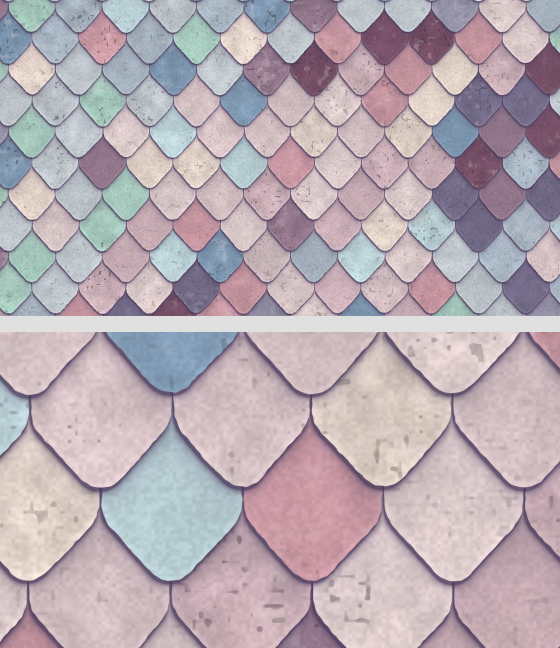
Top, the full canvas; bottom, a detail of the centre.
A Shadertoy shader for this pattern:

```glsl
// Overlapping rows of rounded, pointed clay shingles in faded pastel glazes.
// Rows are painted bottom to top: each drops a shadow, then covers the row below.
// Broad soft regions steer the hashed glaze of each tile; noise adds pits and stains.

#define TILES_HIGH 6.72              // canvas height in tile widths
#define ROW_STEP 0.664               // distance between rows
#define ORIGIN vec2(0.181, 0.06)     // tip of the first tile
#define TIP_RADIUS 0.20
#define SIDE_RADIUS 0.07
#define HALF_GAP 0.008
#define ROUGHNESS 0.010
#define SHADOW_OFFSET vec2(0.008, 0.022)
#define SHADOW_COLOR vec3(0.29, 0.23, 0.36)
#define OCHRE vec3(0.91, 0.77, 0.59)
#define WEAR 0.22

const vec3 COOL[7] = vec3[7](
    vec3(0.65, 0.79, 0.74), vec3(0.73, 0.82, 0.84), vec3(0.75, 0.78, 0.80),
    vec3(0.66, 0.71, 0.76), vec3(0.58, 0.57, 0.65), vec3(0.50, 0.60, 0.70),
    vec3(0.45, 0.42, 0.53));
const vec3 WARM[7] = vec3[7](
    vec3(0.88, 0.82, 0.78), vec3(0.85, 0.78, 0.78), vec3(0.83, 0.75, 0.76),
    vec3(0.79, 0.68, 0.71), vec3(0.78, 0.59, 0.63), vec3(0.58, 0.47, 0.55),
    vec3(0.46, 0.31, 0.40));

float hash(vec2 p) {
    vec3 q = fract(vec3(p.xyx) * 0.1031);
    q += dot(q, q.yzx + 33.33);
    return fract((q.x + q.y) * q.z);
}

float noise(vec2 p) {
    vec2 i = floor(p), f = fract(p);
    f = f * f * (3.0 - 2.0 * f);
    return mix(mix(hash(i), hash(i + vec2(1, 0)), f.x),
               mix(hash(i + vec2(0, 1)), hash(i + 1.0), f.x), f.y);
}

float fbm(vec2 p) {
    float sum = 0.0, gain = 0.5;
    for (int i = 0; i < 4; i++, gain *= 0.5) {
        sum += gain * noise(p);
        p = p * 2.03 + 17.1;
    }
    return sum;
}

float smoothMax(float a, float b, float k) {
    float h = max(k - abs(a - b), 0.0) / k;
    return max(a, b) + h * h * k * 0.25;
}

float blob(vec2 p, vec2 center, vec2 radius) {
    vec2 q = (p - center) / radius;
    return exp(-dot(q, q));
}

float rowShift(float row) { return ORIGIN.x + 0.5 * mod(row, 2.0); }

// Signed distance to the nearest tile of a row; tiles run upward without end
float rowDistance(vec2 p, float row) {
    float x = fract(p.x - rowShift(row) + 0.5) - 0.5;
    float y = p.y - ORIGIN.y - row * ROW_STEP;
    vec2 edges = vec2(x, -x) * 0.74 - 0.673 * y - 0.06 + TIP_RADIUS;
    float tip = length(max(edges, 0.0)) + min(max(edges.x, edges.y), 0.0) - TIP_RADIUS;
    return smoothMax(tip, abs(x) - 0.5 + HALF_GAP, SIDE_RADIUS);
}

// Glaze chosen by hash, biased by warm and dark regions of the wall
vec3 glaze(vec2 id, vec2 uv) {
    float warm = blob(uv, vec2(0.52, 0.33), vec2(0.33, 0.32))
               + blob(uv, vec2(0.66, 0.72), vec2(0.13, 0.28))
               + blob(uv, vec2(0.89, 0.84), vec2(0.13, 0.19));
    float dark = blob(uv, vec2(0.92, 0.36), vec2(0.18, 0.32))
               + 0.6 * blob(uv, vec2(0.36, 0.10), vec2(0.20, 0.17))
               + 0.7 * blob(uv, vec2(0.58, 0.94), vec2(0.14, 0.13));
    float tone = 0.88 * pow(hash(id + 7.3), 1.2) + 0.32 * dark;
    int index = int(clamp(tone, 0.0, 0.99) * 7.0);
    vec3 color = hash(id + 21.7) < 0.12 + 0.95 * warm ? WARM[index] : COOL[index];
    if (warm > 0.3 && hash(id + 43.9) > 0.93) color = OCHRE;
    return color * (0.97 + 0.06 * hash(id + 61.1));
}

vec3 tileSurface(vec2 p, float row, float dist) {
    float shift = rowShift(row);
    vec2 cell = vec2(floor(p.x - shift + 0.5), row), id = cell + 50.0;
    vec2 center = vec2(cell.x + shift, ORIGIN.y + row * ROW_STEP + 0.55);
    vec2 uv = center / (TILES_HIGH * vec2(iResolution.x / iResolution.y, 1.0));
    vec3 color = glaze(id, uv);
    // Cloudy stains, fine grain, pits and chalky patches, heavier on worn tiles
    float worn = hash(id + 83.3);
    vec2 q = p + id * 3.7;
    color *= 1.0 + WEAR * (0.5 + worn) * (fbm(q * 4.0) - 0.47);
    color *= 1.0 + 0.10 * (noise(q * 38.0) - 0.5);
    float pits = smoothstep(0.76, 0.92, noise(q * 19.0)) * smoothstep(0.35, 0.65, noise(q * 3.0));
    color *= 1.0 - WEAR * (0.4 + worn * worn) * pits;
    float chalk = smoothstep(0.55, 0.75, fbm(q * 7.0 + 9.0)) * worn;
    color = mix(color, vec3(0.86, 0.83, 0.82), 0.35 * chalk);
    // Pale worn rim
    return color + 0.035 * smoothstep(-0.05, -0.015, dist);
}

void mainImage(out vec4 fragColor, in vec2 fragCoord) {
    float pixel = TILES_HIGH / iResolution.y;
    vec2 p = fragCoord * pixel;
    p += 0.03 * (vec2(noise(p * 2.3), noise(p * 2.3 + 31.0)) - 0.5);
    float ragged = ROUGHNESS * (noise(p * 24.0) - 0.5);
    float baseRow = floor((p.y - ORIGIN.y) / ROW_STEP);
    vec3 color = SHADOW_COLOR;
    for (int i = -1; i <= 1; i++) {
        float row = baseRow + float(i);
        float dist = rowDistance(p, row) + ragged;
        float reach = max(rowDistance(p + SHADOW_OFFSET, row), 0.0);
        float shade = 0.62 * exp(-reach / 0.018) + 0.20 * exp(-reach / 0.09);
        color = mix(color, SHADOW_COLOR, shade);
        float cover = 1.0 - smoothstep(-0.7 * pixel, 0.7 * pixel, dist);
        color = mix(color, tileSurface(p, row, dist), cover);
    }
    fragColor = vec4(color, 1.0);
}
```
